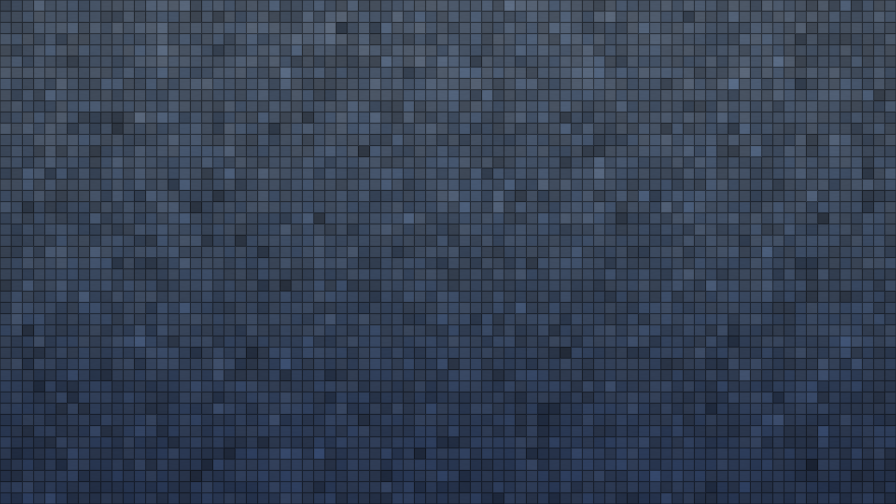
Reproduce this pattern procedurally as a Shadertoy shader.

```glsl
#define ROWS 45.0
#define JOINT_WIDTH 0.10
#define JOINT_SHADE 0.58
#define TILE_CONTRAST 0.17
#define ACCENT_CONTRAST 0.20
#define PATCH_CONTRAST 0.12
#define GRAIN 0.03
#define VIGNETTE 0.10
#define LOW_COLOR vec3(0.157, 0.208, 0.308)
#define MID_COLOR vec3(0.215, 0.266, 0.345)
#define HIGH_COLOR vec3(0.288, 0.335, 0.402)

float hash(vec2 p) {
    vec3 q = fract(vec3(p.xyx) * 0.1031);
    q += dot(q, q.yzx + 33.33);
    return fract((q.x + q.y) * q.z);
}

vec2 gradientAt(vec2 cell) {
    float angle = 6.28318 * hash(cell + 71.0);
    return vec2(cos(angle), sin(angle));
}

float gradientNoise(vec2 p) {
    vec2 i = floor(p), f = fract(p);
    vec2 u = f * f * f * (f * (f * 6.0 - 15.0) + 10.0);
    vec2 e = vec2(0.0, 1.0);
    float a = dot(gradientAt(i), f);
    float b = dot(gradientAt(i + e.yx), f - e.yx);
    float c = dot(gradientAt(i + e.xy), f - e.xy);
    float d = dot(gradientAt(i + e.yy), f - e.yy);
    return mix(mix(a, b, u.x), mix(c, d, u.x), u.y);
}

// Box-filtered coverage of the joints, also right below one pixel of width
float jointCoverage(vec2 p, float pixel) {
    vec2 dist = abs(fract(p + 0.5) - 0.5);
    vec2 inner = clamp((0.5 * JOINT_WIDTH - dist) / pixel + 0.5, 0.0, 1.0);
    vec2 outer = clamp((-0.5 * JOINT_WIDTH - dist) / pixel + 0.5, 0.0, 1.0);
    vec2 line = inner - outer;
    return 1.0 - (1.0 - line.x) * (1.0 - line.y);
}

// Brightness of one tile: even spread, rare light and dark accents, soft patches
float tileShade(vec2 tile) {
    float spread = hash(tile + 3.0) + hash(tile + 157.0) - 1.0;
    float pick = hash(tile + 311.0);
    float accent = smoothstep(0.86, 1.0, pick) - smoothstep(0.12, 0.0, pick);
    float patches = gradientNoise(tile * 0.17);
    return 1.0 + TILE_CONTRAST * spread + ACCENT_CONTRAST * accent
               + PATCH_CONTRAST * patches;
}

void mainImage(out vec4 fragColor, in vec2 fragCoord) {
    vec2 uv = fragCoord / iResolution.xy;
    vec2 p = fragCoord * ROWS / iResolution.y;
    vec2 tile = floor(p);

    // Vertical gradient, dark blue below and pale grey above
    vec3 color = mix(LOW_COLOR, MID_COLOR, smoothstep(0.0, 0.55, uv.y));
    color = mix(color, HIGH_COLOR, smoothstep(0.35, 1.05, uv.y));

    // Tile variation with a slight cool or warm tint
    float tint = hash(tile + 509.0) - 0.5;
    color *= tileShade(tile) * (1.0 + tint * vec3(-0.07, 0.0, 0.07));
    color *= 1.0 + GRAIN * gradientNoise(p * vec2(1.5, 6.0));

    // Joints and edge falloff
    float joint = jointCoverage(p, ROWS / iResolution.y);
    color *= mix(1.03, JOINT_SHADE, joint);
    vec2 c = uv - 0.5;
    color *= 1.0 - VIGNETTE * smoothstep(0.15, 0.5, dot(c, c));

    fragColor = vec4(color, 1.0);
}
```
